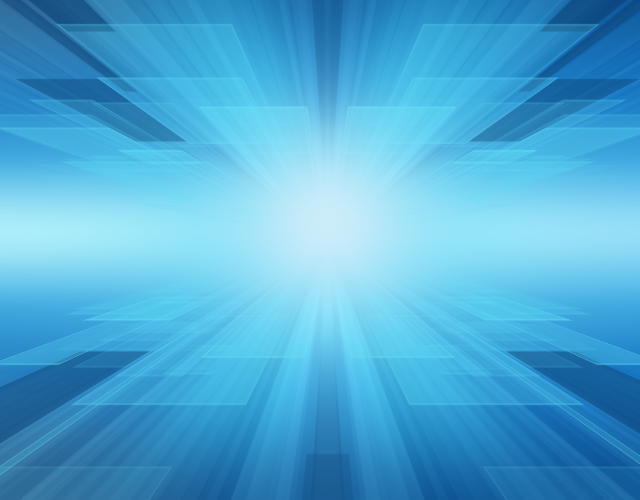
Write a WebGL 2 fragment shader that draws this background.

```glsl
#version 300 es
precision highp float;

uniform vec2 u_resolution;
out vec4 fragColor;

float hash(float n) {
  return fract(sin(n * 127.1 + 3.7) * 4375.85);
}

// Soft test for a < v < b
float band(float v, float a, float b, float w) {
  return smoothstep(a - w, a + w, v) * (1.0 - smoothstep(b - w, b + w, v));
}

// Flat cells across the ray slope, softened at their borders
float rays(float slope, float scale, float d, float seed) {
  float s = slope * scale;
  float cell = floor(s);
  float w = clamp(scale * 0.005 / d, 0.02, 1.0);
  return mix(hash(cell - 1.0 + seed), hash(cell + seed), smoothstep(0.0, w, s - cell)) - 0.5;
}

// Pane in perspective: box = (inner slope, outer slope, near, far)
// x is the fill, y is the rim
vec2 pane(vec2 g, vec4 box) {
  float w = 0.0018;
  float ws = w / g.y;
  float fill = band(g.x, box.x, box.y, ws) * band(g.y, box.z, box.w, w);
  float inner = band(g.x, box.x + 2.0 * ws, box.y - 2.0 * ws, ws)
              * band(g.y, box.z + 2.0 * w, box.w - 2.0 * w, w);
  return vec2(fill, max(fill - inner, 0.0));
}

vec3 glass(vec3 col, vec2 g, vec4 box, float strength) {
  vec2 m = pane(g, box);
  float fade = mix(0.55, 1.0, smoothstep(box.z, box.w, g.y));
  return mix(col, vec3(0.36, 0.86, 0.96), strength * (m.x * fade + m.y * 0.7));
}

vec3 shade(vec3 col, vec2 g, vec4 box, float strength) {
  return mix(col, vec3(0.05, 0.26, 0.46), strength * pane(g, box).x);
}

void main() {
  vec2 p = gl_FragCoord.xy / u_resolution.y;
  vec2 q = p - vec2(0.512 * u_resolution.x / u_resolution.y, 0.517);
  float d = max(abs(q.y), 0.003);
  float slope = abs(q.x) / d;
  vec2 g = vec2(slope, d);
  bool above = q.y > 0.0;
  float side = above ? 0.0 : 50.0;

  // Horizon gradient, greyer towards the left corners
  float h = abs(p.y - 0.535);
  vec3 col = mix(vec3(0.68, 0.93, 0.98), vec3(0.27, 0.69, 0.89), smoothstep(0.0, 0.17, h));
  col = mix(col, vec3(0.10, 0.48, 0.77), smoothstep(0.10, 0.29, h));
  col = mix(col, vec3(0.07, 0.34, 0.59), smoothstep(0.26, 0.54, h));
  float left = 1.0 - smoothstep(-0.64, 0.0, q.x);
  col += vec3(0.12, 0.07, -0.01) * left * smoothstep(0.12, 0.45, h);
  col -= vec3(0.09, 0.06, 0.01) * smoothstep(0.2, 0.64, q.x) * (1.0 - smoothstep(0.0, 0.2, h));

  // Cyan beams and wide glow
  float beam = smoothstep(0.05, 0.35, slope) * (1.0 - smoothstep(0.5, 1.3, slope));
  float reach = 1.0 - smoothstep(0.2, above ? 0.75 : 0.58, d);
  col = mix(col, vec3(0.17, 0.70, 0.88), 0.7 * beam * reach);
  col = mix(col, vec3(0.40, 0.85, 0.96), 0.9 * exp(-9.0 * dot(q, q)));

  // Streaks running from the vanishing point
  float streak = 0.0;
  for (int i = 0; i < 3; i++) {
    float scale = 5.0 * exp2(float(i) * 1.2);
    streak += rays(slope + 0.03, scale, d, side + float(i) * 17.0) / (1.0 + 0.5 * float(i));
  }
  streak *= smoothstep(0.02, 0.18, d) * (1.0 - smoothstep(1.3, 3.0, slope));
  col += vec3(0.06, 0.085, 0.07) * streak;
  col = shade(col, g, vec4(-1.0, 0.065, 0.12, 0.7), 0.28 * smoothstep(0.12, 0.4, d));

  // Large panes
  if (above) {
    col = shade(col, g, vec4(1.41, 1.92, 0.20, 0.325), 0.45);
    col = shade(col, g, vec4(1.01, 1.24, 0.42, 0.7), 0.6);
    col = shade(col, g, vec4(1.27, 1.35, 0.30, 0.7), 0.5);
    col = glass(col, g, vec4(0.44, 1.25, 0.195, 0.435), 0.22);
    col = glass(col, g, vec4(0.52, 1.41, 0.195, 0.328), 0.25);
    col = glass(col, g, vec4(0.15, 0.96, 0.175, 0.27), 0.38);
    col = glass(col, g, vec4(1.92, 2.9, 0.14, 0.228), 0.25);
    col = glass(col, g, vec4(1.6, 2.3, 0.155, 0.183), 0.4);
    col = glass(col, g, vec4(1.5, 3.35, 0.09, 0.16), 0.25);
  } else {
    col = shade(col, g, vec4(1.62, 2.25, 0.22, 0.46), 0.5);
    col = shade(col, g, vec4(-1.0, 0.1, 0.425, 0.7), 0.25);
    col = glass(col, g, vec4(0.50, 1.57, 0.147, 0.327), 0.25);
    col = glass(col, g, vec4(0.20, 1.09, 0.11, 0.233), 0.32);
    col = glass(col, g, vec4(2.0, 3.1, 0.11, 0.158), 0.4);
    col = glass(col, g, vec4(2.18, 2.75, 0.12, 0.247), 0.3);
    col = glass(col, g, vec4(0.69, 1.5, 0.45, 0.7), 0.14);
    col = glass(col, g, vec4(1.40, 1.46, 0.18, 0.7), 0.28);
  }

  // Small scattered panes, denser near the horizon
  for (int i = 0; i < 30; i++) {
    float n = float(i) * 3.0 + side * 7.0;
    float far = 0.04 * exp2(hash(n) * 2.9);
    float start = 0.2 + hash(n + 1.0) * min(4.5, 0.45 / far);
    float span = 0.2 + 0.9 * hash(n + 2.0);
    vec4 box = vec4(start, start + span, far * (0.6 + 0.3 * hash(n + 0.5)), far);
    col = glass(col, g, box, 0.05 + 0.14 * hash(n + 1.5));
  }

  // Pale core
  vec2 c = q - vec2(0.0, 0.04);
  col = mix(col, vec3(0.82, 0.93, 0.98), 0.95 * exp(-28.0 * dot(c, c)));
  fragColor = vec4(clamp(col, 0.0, 1.0), 1.0);
}
```
